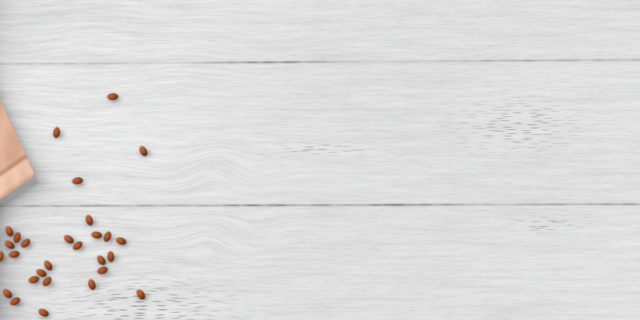
Give the GLSL for this texture, as a Shadertoy shader.

```glsl
#define BOARD_COLOR vec3(0.877, 0.878, 0.880)
#define SEAM_COLOR vec3(0.47, 0.44, 0.43)
#define SEED_COLOR vec3(0.62, 0.32, 0.17)
#define PAPER_COLOR vec3(0.87, 0.69, 0.59)
#define GRAIN_STRENGTH 0.045
#define SEAM_WIDTH 0.0036
#define SEED_SIZE vec2(0.0165, 0.0105)
#define SEED_SPACING 0.027
#define GROUP_COUNT 16

// Seed groups: centre x, centre y, then count plus tilt in half turns
const vec3 seedGroups[GROUP_COUNT] = vec3[](
    vec3(0.352, 0.698, 1.02), vec3(0.177, 0.586, 1.45),
    vec3(0.448, 0.528, 1.66), vec3(0.242, 0.435, 1.05),
    vec3(0.279, 0.312, 1.60), vec3(0.224, 0.246, 2.80),
    vec3(0.313, 0.264, 2.95), vec3(0.378, 0.247, 1.90),
    vec3(0.323, 0.178, 3.70), vec3(0.287, 0.111, 1.60),
    vec3(0.440, 0.080, 1.70), vec3(0.139, 0.142, 4.85),
    vec3(0.050, 0.247, 5.40), vec3(0.031, 0.075, 2.75),
    vec3(0.136, 0.023, 1.85), vec3(0.000, 0.198, 1.40));

vec2 hash2(vec2 p) {
    vec3 q = fract(p.xyx * vec3(0.1031, 0.1030, 0.0973));
    q += dot(q, q.yzx + 33.33);
    return fract((q.xx + q.yz) * q.zy);
}

// Distance to the nearest jittered cell point
float cellular(vec2 p) {
    vec2 cell = floor(p), local = fract(p);
    float nearest = 4.0;
    for (int y = -1; y <= 1; y++)
    for (int x = -1; x <= 1; x++) {
        vec2 offset = vec2(x, y);
        vec2 delta = offset + hash2(cell + offset) - local;
        nearest = min(nearest, dot(delta, delta));
    }
    return sqrt(nearest);
}

float glow(vec2 p, vec2 centre, vec2 size) {
    vec2 d = (p - centre) / size;
    return exp(-dot(d, d));
}

// Fibres bend around two knots and ripple on the left
vec2 bendGrain(vec2 p) {
    float knots = glow(p, vec2(0.72, 0.47), vec2(0.16, 0.07))
                + glow(p, vec2(0.69, 0.27), vec2(0.17, 0.06));
    float ripple = sin(p.x * 7.0 + p.y * 9.0) + 0.5 * sin(p.x * 15.0 - p.y * 13.0);
    p.y += 0.009 * ripple * (1.0 - smoothstep(0.5, 1.1, p.x));
    p.y += 0.035 * knots * sin(p.x * 17.0);
    return p;
}

vec3 wood(vec2 p) {
    vec2 g = bendGrain(p);
    float fibres = cellular(g * vec2(3.0, 46.0)) + cellular(g * vec2(7.0, 105.0) + 17.0) - 0.95;
    float contrast = mix(1.15, 0.75, smoothstep(0.3, 1.2, p.x));
    vec3 color = BOARD_COLOR - GRAIN_STRENGTH * contrast * fibres;
    color += 0.006 * sin(p.x * 3.1 + sin(p.y * 11.0) + 0.6);
    color += 0.025 * glow(p, vec2(0.3, 0.65), vec2(0.4, 0.22));

    // Worn flecks gather in a few places
    float wear = 0.12 + glow(p, vec2(0.45, 0.04), vec2(0.2, 0.07))
               + 0.7 * glow(p, vec2(1.62, 0.61), vec2(0.15, 0.07))
               + 0.8 * glow(p, vec2(1.70, 0.30), vec2(0.08, 0.02))
               + 0.7 * glow(p, vec2(1.00, 0.535), vec2(0.13, 0.015));
    float flecks = 1.0 - smoothstep(0.08, 0.38, cellular(g * vec2(16.0, 110.0) + 5.0));
    return color - 0.18 * wear * flecks;
}

float seamInk(vec2 p, float height, float darkness) {
    float d = abs(p.y - height);
    float dashes = smoothstep(0.75, 0.2, cellular(vec2(p.x * 22.0, height * 30.0)));
    float line = exp(-d * d / (SEAM_WIDTH * SEAM_WIDTH));
    return line * darkness * mix(0.55, 1.0, dashes) + 0.035 * exp(-d / 0.012);
}

float paperDistance(vec2 p) {
    float side = dot(p - vec2(0.0, 0.688), vec2(0.906, 0.423));
    float base = dot(p - vec2(0.0, 0.377), vec2(0.563, -0.826));
    float h = max(0.012 - abs(side - base), 0.0);
    return max(side, base) + h * h / 0.048;
}

vec3 paper(vec2 p) {
    float base = dot(p - vec2(0.0, 0.377), vec2(0.563, -0.826));
    float crumple = cellular(p * vec2(24.0, 13.0) + 3.0) - 0.5;
    float fold = smoothstep(-0.065, -0.052, base);
    vec3 color = PAPER_COLOR + 0.10 * crumple + fold * vec3(0.07, 0.09, 0.09);
    color -= 0.13 * glow(vec2(base, 0.0), vec2(-0.065, 0.0), vec2(0.008, 1.0));
    return color - 0.12 * smoothstep(-0.018, 0.0, base);
}

void addSeed(inout vec3 color, vec2 p, float angle, float soft) {
    color *= 1.0 - 0.32 * glow(p, vec2(0.006, -0.007), vec2(0.017, 0.013));
    float c = cos(angle), s = sin(angle);
    vec2 q = vec2(c * p.x + s * p.y, c * p.y - s * p.x) / SEED_SIZE;
    float shape = length(q);
    float cover = 1.0 - smoothstep(-soft, soft, (shape - 1.0) * SEED_SIZE.y);
    float light = 0.82 + 18.0 * (p.y - p.x) - 0.28 * shape * shape;
    vec3 shade = SEED_COLOR * (light + 0.25);
    color = mix(color, shade, cover);
}

void mainImage(out vec4 fragColor, in vec2 fragCoord) {
    vec2 p = fragCoord / iResolution.y;
    float soft = 1.0 / iResolution.y;
    vec3 color = wood(p);

    // Gaps between the boards
    float upper = 0.20 + 0.10 * sin(p.x * 9.0) + 0.45 * glow(p, vec2(0.82, 0.8), vec2(0.16, 0.2))
                + 0.22 * smoothstep(1.3, 1.8, p.x);
    float lower = 0.42 + 0.12 * sin(p.x * 8.0 - 1.0) + 0.4 * glow(p, vec2(0.79, 0.36), vec2(0.12, 0.2))
                + 0.4 * glow(p, vec2(1.29, 0.36), vec2(0.12, 0.2));
    float ink = seamInk(p, 0.800 + 0.0065 * p.x, upper) + seamInk(p, 0.356 + 0.003 * p.x, lower);
    color = mix(color, SEAM_COLOR, clamp(ink, 0.0, 1.0));

    // Soft shade at the left edge and around the paper
    float edge = paperDistance(p);
    float shadow = 0.30 * exp(-max(paperDistance(p + vec2(-0.005, 0.022)), 0.0) / 0.025);
    shadow += 0.24 * exp(-p.x / 0.045) * (1.0 - smoothstep(0.25, 0.42, p.y));
    shadow += 0.10 * exp(-p.x / 0.07) * smoothstep(0.6, 1.0, p.y);
    color *= 1.0 - min(shadow, 0.5);

    // Seeds spiral out from each group centre
    for (int i = 0; i < GROUP_COUNT; i++) {
        vec3 group = seedGroups[i];
        float count = floor(group.z), tilt = fract(group.z) * 3.14159;
        for (float k = 0.0; k < count; k++) {
            float turn = tilt + k * (count < 3.0 ? 3.14159 : 2.4);
            float reach = SEED_SPACING * sqrt(k + 0.3) * step(1.5, count) * 0.75;
            vec2 centre = group.xy + reach * vec2(cos(turn), sin(turn));
            addSeed(color, p - centre, tilt + k * 1.3, soft);
        }
    }

    color = mix(color, paper(p), 1.0 - smoothstep(-soft, soft, edge));
    fragColor = vec4(clamp(color, 0.0, 1.0), 1.0);
}
```
